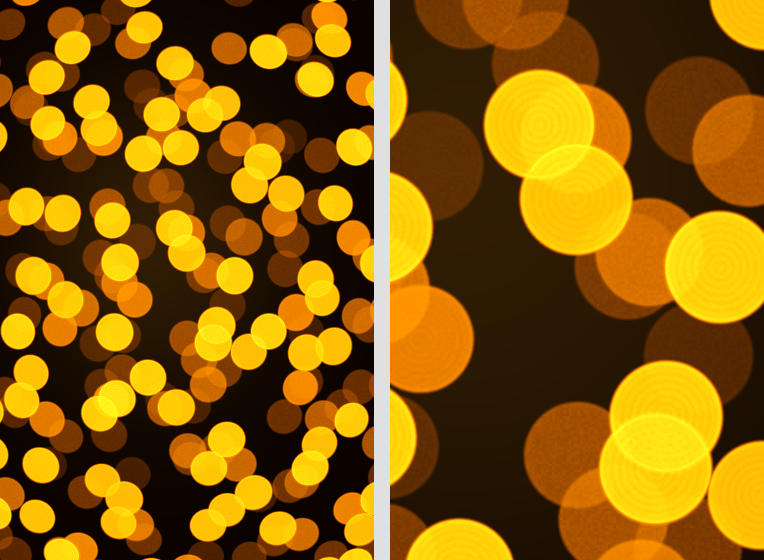
Left: the whole. Right: its middle third, enlarged.
A Shadertoy shader for this background:

```glsl
// Golden bokeh: out-of-focus lamps scattered over a dark, faintly glowing night.
// Three jittered grids of discs (dim, amber, yellow) are summed as one light level,
// which a heat ramp then turns from brown through orange to yellow.

vec3 hash3(vec3 p) {
    p = fract(p * vec3(0.1031, 0.1030, 0.0973));
    p += dot(p, p.yxz + 33.33);
    return fract((p.xxy + p.yxx) * p.zyx);
}

// Light level to colour; levels above 1 overexpose towards yellow.
vec3 heat(float level) {
    return min(vec3(level,
                    level * (0.43 + 0.14 * level * level),
                    0.02 * smoothstep(1.0, 1.2, level) + 0.7 * max(level - 1.25, 0.0)), 1.0);
}

// Adds light like film: strong where dim, nearly saturated where bright.
float expose(float a, float b) {
    float strong = max(a, b);
    return strong + min(a, b) * mix(0.5, 0.06, smoothstep(0.3, 1.1, strong));
}

// One lens disc: soft warm edge, bright inner ring, faint onion rings.
float disc(vec2 offset, vec2 outward, float radius, float pixel) {
    // Discs flatten along the line to the centre as they near the corners.
    float far = length(outward);
    vec2 axis = outward / max(far, 0.001);
    offset += axis * dot(offset, axis) * 0.25 * far * far;

    float r = length(offset) / radius;
    float side = dot(offset, axis) / radius * min(far, 1.0);
    float blur = 0.6 * pixel / radius;
    float mask = 1.0 - smoothstep(0.95 - 0.07 * max(side, 0.0) - blur, 1.01 + blur, r);
    float ring = exp(-pow((r - 0.91) / 0.04, 2.0));
    return mask * (0.99 + 0.05 * ring + 0.012 * sin(r * 48.0));
}

// Scatters one disc per cell, with random place, size and level.
float scatter(float light, vec2 p, vec2 middle, float cell, float fill,
              vec2 levels, float size, float seed, float pixel) {
    vec2 home = floor(p / cell);
    for (int y = -1; y <= 1; y++) {
        for (int x = -1; x <= 1; x++) {
            vec2 id = home + vec2(x, y);
            vec3 place = hash3(vec3(id + 40.0, seed));
            vec3 look = hash3(vec3(id + 70.0, seed + 19.0));
            if (place.z > fill) continue;
            vec2 centre = (id + 0.03 + 0.94 * place.xy) * cell;
            float lamp = disc(p - centre, centre - middle,
                              size * mix(0.97, 1.03, look.x), pixel);
            light = expose(light, lamp * mix(levels.x, levels.y, look.y));
        }
    }
    return light;
}

void mainImage(out vec4 fragColor, in vec2 fragCoord) {
    float pixel = 1.0 / iResolution.x;
    vec2 p = fragCoord * pixel;
    vec2 middle = 0.5 * iResolution.xy * pixel;

    // Night with an olive haze left of the middle
    vec2 haze = (p - middle - vec2(-0.1, 0.1)) / vec2(0.36, 0.42);
    vec3 night = vec3(0.038, 0.009, 0.0)
               + vec3(0.15, 0.102, 0.014) * exp(-dot(haze, haze));

    // Lamps from dim to bright
    float light = 0.0;
    light = scatter(light, p, middle, 0.140, 0.86, vec2(0.18, 0.45), 0.049, 3.0, pixel);
    light = scatter(light, p, middle, 0.170, 0.86, vec2(0.58, 0.98), 0.050, 11.0, pixel);
    light = scatter(light, p, middle, 0.147, 0.93, vec2(1.19, 1.28), 0.051, 27.0, pixel);

    // Fine grain, seen mostly in the dim discs
    float grain = hash3(vec3(floor(p * 400.0), 5.0)).x - 0.5;
    light *= 1.0 + grain * mix(0.14, 0.015, smoothstep(0.3, 1.1, light));

    vec3 colour = heat(light) + night * (1.0 - min(light, 1.0));
    fragColor = vec4(min(colour, 1.0), 1.0);
}
```
